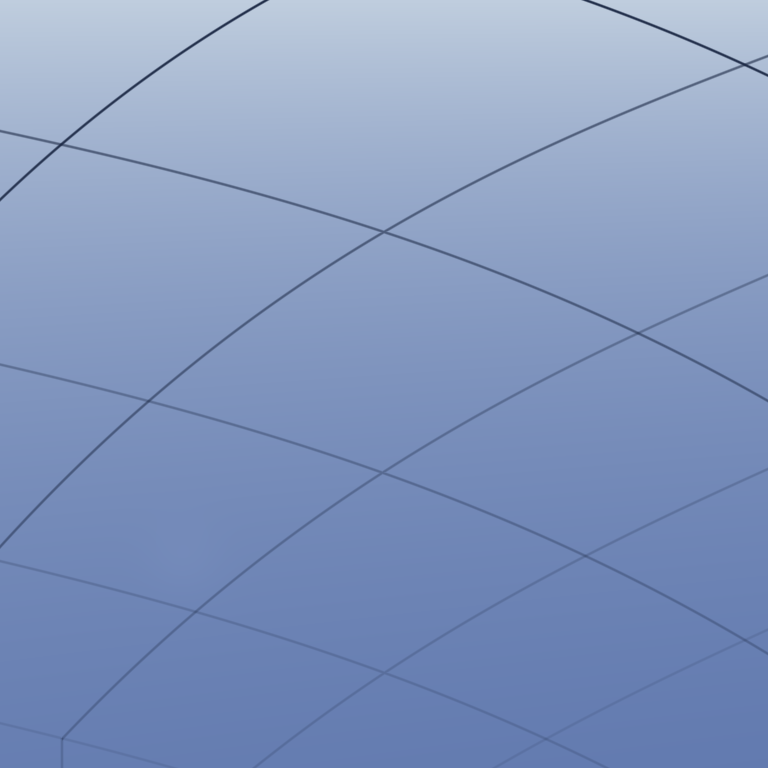
Reproduce this background procedurally as a WebGL 1 fragment shader.

```glsl
precision highp float;
// A pale-to-deep blue sky gradient seen through a curved net of thin seams.
// Two families of cubic curves, one falling and one rising, are spaced by
// polynomials of their index and grow fainter towards the bottom.
uniform vec2 u_resolution;

// Depth below the top edge of falling seam k at horizontal position x.
float fallingSeam(float x, float k) {
  float base = 0.1706 + x * (0.2165 + x * (0.051 + x * 0.084));
  float spacing = k * (0.329 + k * (0.0005 * k - 0.0255));
  float fan = 0.04 * (1.0 - exp(-k)) * x * (0.6 + 0.4 * x);
  return base + spacing + fan;
}

// Depth below the top edge of rising seam k at horizontal position x.
float risingSeam(float x, float k) {
  float base = 0.7122 + x * (-1.1011 + x * (0.6618 - x * 0.2));
  float spacing = k * (0.3849 + k * (-0.055 + k * (0.0106 - k * 0.00146)));
  float fan = -0.085 * (1.0 - exp(-k)) * x;
  return base + spacing + fan;
}

// Smooth coverage of a thin stroke at the given distance from its centre.
float stroke(float dist) {
  float pixel = 1.0 / min(u_resolution.x, u_resolution.y);
  return smoothstep(-pixel, pixel, 0.0016 - abs(dist));
}

// Vertical offset turned into approximate distance using the curve's slope.
float curveStroke(float depth, float here, float ahead) {
  float slope = (ahead - here) / 0.01;
  return stroke((depth - here) / sqrt(1.0 + slope * slope));
}

void main() {
  vec2 uv = gl_FragCoord.xy / u_resolution;
  float x = uv.x;
  float depth = 1.0 - uv.y;

  // Sky: light haze decays with depth, slightly faster on the right.
  float haze = exp(-1.9 * depth * (1.0 + 0.14 * (x - 0.5)));
  vec3 color = vec3(0.33, 0.43, 0.66) + vec3(0.42, 0.375, 0.21) * haze;

  // Barely visible soft glow at the lower left.
  vec2 glowOffset = uv - vec2(0.24, 0.27);
  color += 0.012 * exp(-dot(glowOffset, glowOffset) * 400.0);

  // Seams: each later one is paler.
  vec3 seamColor = vec3(0.10, 0.15, 0.26);
  float corner = 0.0807;
  for (int i = 0; i < 5; i++) {
    float k = float(i) - 1.0;
    float strength = 0.95 * exp(-0.42 * float(i)) * (1.0 - 0.3 * depth);
    float falling = curveStroke(depth, fallingSeam(x, k), fallingSeam(x + 0.01, k));
    float rising = curveStroke(depth, risingSeam(x, k), risingSeam(x + 0.01, k));
    // The third rising seam begins at the lower left corner joint.
    if (i == 2) rising *= step(corner, x);
    color = mix(color, seamColor, strength * max(falling, rising));
  }

  // Short upright seam below the corner joint.
  float upright = stroke(x - corner) * step(0.961, depth);
  color = mix(color, seamColor, 0.22 * upright);

  gl_FragColor = vec4(color, 1.0);
}
```
